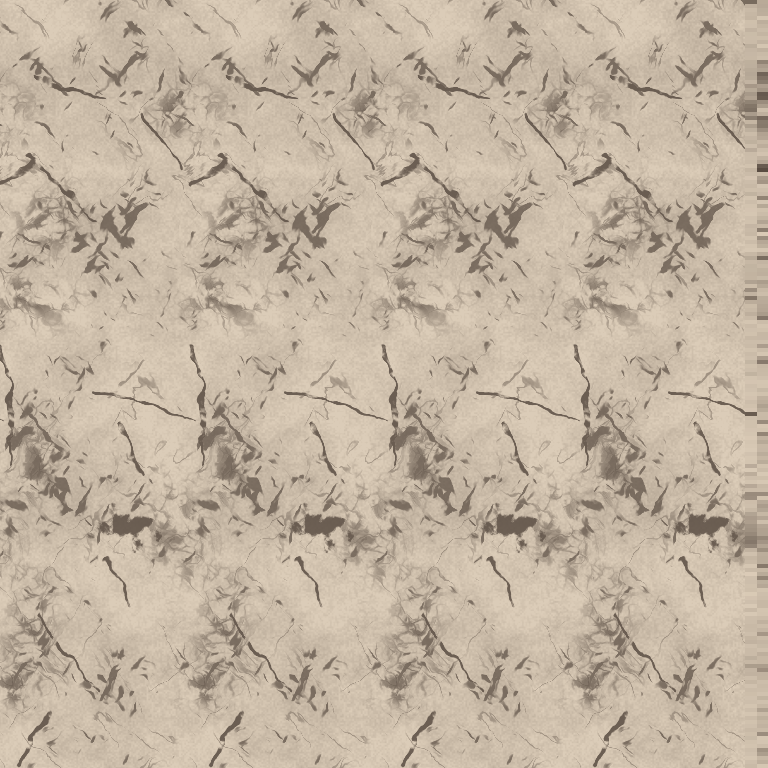
This texture is drawn by a WebGL 2 fragment shader. Its source:

```glsl
#version 300 es
precision highp float;
uniform vec2 u_resolution;
out vec4 outColor;

#define REPEATS 4.0
#define CREAM vec3(0.86, 0.80, 0.72)
#define UMBER vec3(0.35, 0.30, 0.26)
#define WARP 0.11
#define MOTTLE 0.30
#define GRAIN 0.13
#define FLECKS 0.70
#define HAIRLINES 0.38
#define STRIP_START 0.970
#define STRIP_OUTER 0.986
#define STRIP_ROWS 192.0

float hash(vec2 p) {
  vec3 q = fract(p.xyx * 0.1031);
  q += dot(q, q.yzx + 33.33);
  return fract((q.x + q.y) * q.z);
}

// Value noise with n cells across, wrapping at each tile
float noise(vec2 p, float n) {
  p *= n;
  vec2 i = floor(p), f = fract(p);
  f = f * f * (3.0 - 2.0 * f);
  float l = mod(i.x, n), r = mod(i.x + 1.0, n), y = i.y + n * 17.0;
  return mix(mix(hash(vec2(l, y)), hash(vec2(r, y)), f.x),
             mix(hash(vec2(l, y + 1.0)), hash(vec2(r, y + 1.0)), f.x), f.y);
}

float fbm(vec2 p, float n) {
  float sum = 0.0, amp = 0.516;
  for (int i = 0; i < 5; i++) {
    sum += amp * noise(p, n);
    amp *= 0.5;
    n *= 2.0;
  }
  return sum;
}

// Gap between the two nearest cell centres: zero along cell borders
float cellEdge(vec2 p, float n) {
  p *= n;
  vec2 i = floor(p), nearest = vec2(9.0);
  for (int y = -1; y <= 1; y++)
    for (int x = -1; x <= 1; x++) {
      vec2 c = i + vec2(x, y);
      vec2 id = vec2(mod(c.x, n), c.y);
      float d = length(c + vec2(hash(id + 5.0), hash(id + 61.0)) - p);
      nearest = d < nearest.x ? vec2(d, nearest.x) : vec2(nearest.x, min(nearest.y, d));
    }
  return nearest.y - nearest.x;
}

// Tapered fissure from a to b, half width w
float crack(vec2 p, vec2 a, vec2 b, float w) {
  vec2 q = p - a, s = b - a;
  q.x -= round(q.x - 0.5 * s.x);
  float h = clamp(dot(q, s) / dot(s, s), 0.0, 1.0);
  float soft = 0.6 * REPEATS / u_resolution.y;
  w *= (1.1 - 0.5 * h) * (0.45 + noise(p, 24.0));
  return 1.0 - smoothstep(w - soft, w + soft, length(q - s * h));
}

float cloud(vec2 p, vec2 centre, vec2 radius) {
  vec2 q = p - centre;
  q.x -= round(q.x);
  q /= radius;
  return exp(-dot(q, q));
}

float mainCracks(vec2 p) {
  float k = crack(p, vec2(0.01, 1.82), vec2(0.04, 2.06), 0.013);
  k = max(k, crack(p, vec2(0.04, 2.06), vec2(0.06, 2.40), 0.012));
  k = max(k, crack(p, vec2(0.50, 2.03), vec2(1.01, 2.21), 0.008));
  k = max(k, crack(p, vec2(0.60, 2.24), vec2(0.74, 2.48), 0.010));
  k = max(k, crack(p, vec2(0.12, 0.80), vec2(0.49, 1.16), 0.010));
  k = max(k, crack(p, vec2(0.14, 0.84), vec2(0.02, 0.99), 0.016));
  k = max(k, crack(p, vec2(0.18, 0.40), vec2(0.55, 0.50), 0.011));
  k = max(k, crack(p, vec2(0.26, 3.70), vec2(0.13, 3.99), 0.018));
  k = max(k, crack(p, vec2(0.18, 3.20), vec2(0.49, 3.60), 0.010));
  k = max(k, crack(p, vec2(0.75, 0.60), vec2(0.94, 0.89), 0.010));
  k = max(k, crack(p, vec2(0.55, 2.92), vec2(0.68, 3.16), 0.007));
  return max(k, 0.5 * crack(p, vec2(0.76, 1.87), vec2(0.57, 2.08), 0.007));
}

float veinedAreas(vec2 p) {
  float m = cloud(p, vec2(0.27, 1.15), vec2(0.17, 0.18));
  m += cloud(p, vec2(0.17, 1.57), vec2(0.22, 0.11));
  m += cloud(p, vec2(0.22, 2.43), vec2(0.10, 0.17));
  m += cloud(p, vec2(0.95, 0.56), vec2(0.18, 0.13));
  m += cloud(p, vec2(0.16, 3.25), vec2(0.11, 0.26));
  m += cloud(p, vec2(0.08, 3.56), vec2(0.14, 0.10));
  return m + 0.8 * cloud(p, vec2(0.93, 2.75), vec2(0.15, 0.26));
}

void main() {
  vec2 uv = gl_FragCoord.xy / u_resolution;
  // Right border: rows smeared sideways
  float rowTone = 0.0;
  if (uv.x > STRIP_START) {
    float row = floor(uv.y * STRIP_ROWS), outer = step(STRIP_OUTER, uv.x);
    float h = hash(vec2(row, 7.0 + outer));
    rowTone = (0.4 + 0.6 * outer) * (0.16 * h + 0.5 * pow(h, 14.0));
    uv = vec2(mix(STRIP_START, STRIP_OUTER, outer), (row + 0.5) / STRIP_ROWS);
  }
  // Tile space: one unit per repeat, y counted downwards
  vec2 p = vec2(uv.x, 1.0 - uv.y) * REPEATS;
  vec2 w = p + WARP * (vec2(fbm(p, 6.0), fbm(p + 0.37, 6.0)) - 0.5);
  float broad = fbm(p + 0.61, 4.0), rough = fbm(w, 18.0);

  // Stone ground
  float tone = 0.10 + MOTTLE * (broad - 0.5) + GRAIN * (noise(p, 112.0) - 0.5)
             + 0.12 * (rough - 0.5);

  // Networks of veins with dark stains
  float area = veinedAreas(w);
  float vein = 1.0 - smoothstep(0.03, 0.28, cellEdge(w, 18.0));
  float marks = area * vein * smoothstep(0.30, 0.65, rough) * 0.75;
  marks = max(marks, 0.65 * smoothstep(0.62, 0.80, rough + 0.16 * area) * min(area, 1.0));

  // Blot with a pale ragged middle
  float blot = cloud(w, vec2(0.66, 2.77), vec2(0.20, 0.11))
             - 0.9 * cloud(w, vec2(0.60, 2.81), vec2(0.07, 0.06));
  marks = max(marks, 0.85 * smoothstep(0.66, 0.80, 0.45 * blot + 0.8 * rough));

  // Slanted flecks in both directions, gathered in drifts
  for (int i = 0; i < 2; i++) {
    float side = float(i);
    vec2 q = vec2(w.x + mix(-0.9, 0.6, side) * w.y, w.y * 0.5 + side * 3.3);
    float f = 0.7 * noise(q, 26.0) + 0.3 * noise(q, 60.0) + 0.55 * (broad - 0.5);
    marks = max(marks, FLECKS * smoothstep(0.78, 0.90, f));
    float ridge = abs(fbm(q + 0.23, 5.0) - 0.5);
    float shown = smoothstep(0.45, 0.75, noise(p + side, 7.0));
    marks = max(marks, HAIRLINES * shown * (1.0 - smoothstep(0.003, 0.018, ridge)));
  }
  marks = max(marks, 0.85 * mainCracks(w) * smoothstep(0.22, 0.45, rough));

  float depth = clamp(tone + (1.0 - tone) * marks + rowTone, 0.0, 1.0);
  outColor = vec4(mix(CREAM, UMBER, depth), 1.0);
}
```
